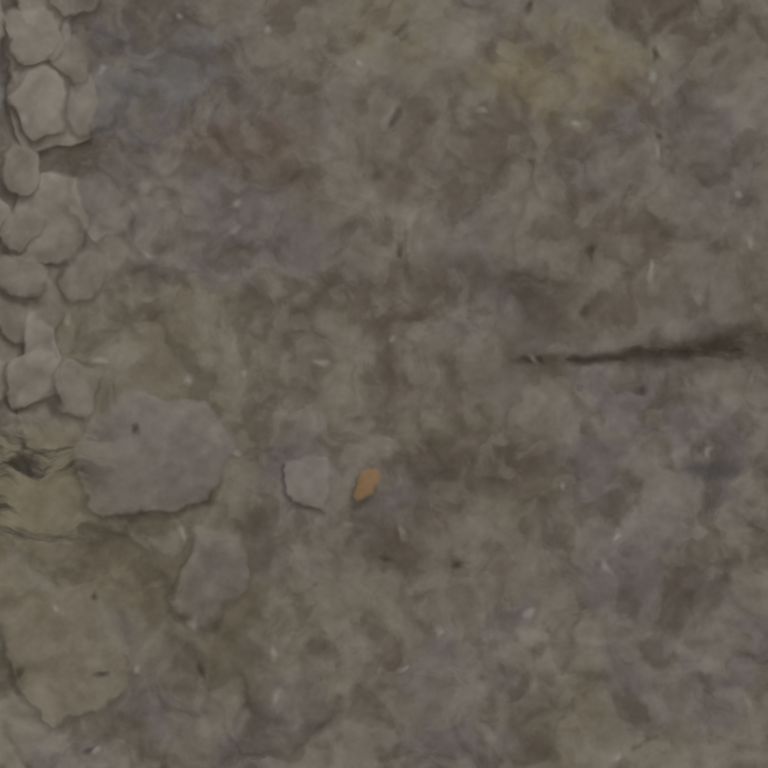
Write a Shadertoy shader that draws this texture.

```glsl
const vec3 EARTH = vec3(0.414, 0.384, 0.347);
const vec3 UMBER = vec3(0.318, 0.286, 0.248);
const vec3 MAUVE = vec3(0.388, 0.362, 0.350);
const vec3 OLIVE = vec3(0.432, 0.402, 0.330);
const vec3 PALE = vec3(0.465, 0.440, 0.402);
const vec3 SLATE = vec3(0.350, 0.345, 0.350);
const vec3 RUST = vec3(0.340, 0.280, 0.240);
const vec3 OCHRE = vec3(0.455, 0.405, 0.285);
const vec3 CREVICE = vec3(0.205, 0.185, 0.160);
const vec3 CHALK = vec3(0.57, 0.56, 0.54);
const vec3 CLAY = vec3(0.50, 0.39, 0.28);
const float EDGE = 0.004;
const float GRAIN = 0.07;
const vec2 SHADOW = vec2(0.004, 0.008);

float hash(vec2 p) {
    vec3 q = fract(p.xyx * 0.1031);
    q += dot(q, q.yzx + 33.33);
    return fract((q.x + q.y) * q.z);
}

float noise(vec2 p) {
    vec2 i = floor(p), f = fract(p);
    f = f * f * (3.0 - 2.0 * f);
    return mix(mix(hash(i), hash(i + vec2(1, 0)), f.x),
               mix(hash(i + vec2(0, 1)), hash(i + vec2(1, 1)), f.x), f.y);
}

float fbm(vec2 p) {
    float sum = 0.0, amp = 0.53;
    for (int i = 0; i < 4; i++) {
        sum += amp * noise(p);
        p = mat2(1.6, 1.2, -1.2, 1.6) * p + 17.3;
        amp *= 0.5;
    }
    return sum;
}

// Noise cut into soft islands
float islands(vec2 p, float level) {
    return smoothstep(level, level + 0.2, fbm(p));
}

// Ragged soft stain
vec3 stain(vec3 col, vec3 tone, float strength, vec2 p, vec2 radius) {
    float d = length(p / radius) + 1.3 * (fbm(p * 16.0 + radius * 90.0) - 0.5);
    return mix(col, tone, strength * smoothstep(1.1, 0.2, d));
}

// Relative distance to a rounded block
float blockDist(vec2 p, vec2 radius, float angle, float square) {
    float c = cos(angle), s = sin(angle);
    vec2 v = abs(mat2(c, -s, s, c) * p / radius);
    return mix(length(v), max(v.x, v.y) * 1.15, square) - 1.0;
}

// One stone with a crevice below it and a shaded rim
vec3 stone(vec3 col, vec2 p, vec2 radius, float angle, float square, vec3 tone, float strength) {
    float scale = min(radius.x, radius.y);
    float d = blockDist(p, radius, angle, square) * scale;
    float dShadow = blockDist(p + SHADOW, radius, angle, square) * scale;
    float body = smoothstep(EDGE, -EDGE, d);
    float shade = smoothstep(0.009, -0.006, dShadow) * (1.0 - body);
    float rim = smoothstep(-0.6 * scale, 0.0, d);
    float light = dot(p / (length(p) + 0.001), vec2(0.25, 0.95));
    col = mix(col, CREVICE, shade * strength * 0.7);
    return mix(col, tone + rim * light * 0.04 * strength, body * min(1.0, strength + 0.05));
}

// Stones over a jittered grid, crowded towards the left
vec3 scatterStones(vec3 col, vec2 p, float size, float seed) {
    for (int i = 0; i < 9; i++) {
        vec2 id = floor(p / size) + vec2(i % 3 - 1, 1 - i / 3);
        vec2 key = id + seed + 40.0;
        float a = hash(key), b = hash(key + 7.7);
        vec2 centre = (id + 0.2 + 0.6 * vec2(a, b)) * size;
        float bank = smoothstep(0.16, 0.07, centre.x) * smoothstep(0.36, 0.46, centre.y);
        float chance = mix(0.1, 0.6, smoothstep(0.55, 0.12, centre.x));
        if (hash(key + 19.1) > max(chance, bank)) continue;
        vec2 radius = size * mix(vec2(0.32, 0.36), vec2(0.50, 0.58), vec2(b, a));
        vec3 tone = mix(col, PALE + 0.05 * (a - 0.5), 0.2 + 0.7 * bank);
        tone += 0.06 * (fbm(p * 35.0 + a * 9.0) - 0.5);
        col = stone(col, p - centre, radius, (a - 0.5) * 1.6, b * 0.7, tone, mix(0.25, 0.9, bank));
    }
    return col;
}

// Sparse small flecks, each inside its own cell
float flecks(vec2 p, float size, float radius, float share, float seed) {
    vec2 id = floor(p / size) + seed;
    vec2 jitter = 0.25 + 0.5 * vec2(hash(id + 3.1), hash(id + 8.9));
    vec2 v = (fract(p / size) - jitter) * size;
    v.y *= mix(0.5, 1.2, hash(id + 5.0));
    return step(hash(id), share) * smoothstep(radius, 0.0, length(v));
}

void mainImage(out vec4 fragColor, in vec2 fragCoord) {
    vec2 p = fragCoord / iResolution.y;
    vec2 warp = vec2(fbm(p * 18.0), fbm(p * 18.0 + 31.0)) - 0.5;
    vec2 q = p + warp * 0.045;

    // Mottled ground
    vec3 col = mix(EARTH, MAUVE, islands(q * 6.0 + 3.0, 0.4));
    col = mix(col, OLIVE, 0.7 * islands(q * 4.0 + 50.0, 0.47));
    col = mix(col, UMBER, 0.7 * islands(q * 10.0 + 9.0, 0.5));
    col = mix(col, PALE, 0.7 * islands(q * 13.0 + 70.0, 0.48));

    // Broad stains
    col = stain(col, EARTH, 0.7, p - vec2(0.86, 0.68), vec2(0.26, 0.2));
    col = stain(col, SLATE, 0.65, p - vec2(0.15, 0.91), vec2(0.28, 0.12));
    col = stain(col, RUST, 0.7, p - vec2(0.3, 0.81), vec2(0.11, 0.07));
    col = stain(col, OCHRE, 0.5, p - vec2(0.73, 0.91), vec2(0.12, 0.1));
    col = stain(col, UMBER, 0.7, p - vec2(0.59, 0.64), vec2(0.09, 0.05));
    col = stain(col, UMBER, 0.75, p - vec2(0.62, 0.39), vec2(0.19, 0.06));
    col = stain(col, OLIVE * 0.9, 0.5, p - vec2(0.24, 0.2), vec2(0.32, 0.22));

    // Small blotches
    col = mix(col, UMBER, 0.5 * islands(q * 27.0 + 20.0, 0.5));
    col = mix(col, PALE, 0.4 * islands(q * 33.0 + 41.0, 0.5));

    // Loose stones, then ledge, chips, slab and pebble
    col = scatterStones(col, q, 0.13, 5.0);
    col = scatterStones(col, q, 0.075, 61.0);
    vec3 face = mix(MAUVE, PALE, 0.9 * fbm(p * 22.0));
    col = stone(col, q - vec2(0.2, 0.41), vec2(0.105, 0.075), 0.15, 0.4, face, 0.85);
    col = stone(col, q - vec2(0.275, 0.25), vec2(0.045, 0.06), -0.3, 0.3, face, 0.65);
    col = stone(col, q - vec2(0.4, 0.365), vec2(0.028, 0.032), 0.1, 0.9, face + 0.03, 0.8);
    col = stone(col, q - vec2(0.09, 0.15), vec2(0.075, 0.085), 0.35, 0.8, mix(OLIVE, PALE, 0.3), 0.5);
    col = stone(col, q - vec2(0.48, 0.365), vec2(0.012), 0.0, 0.2, CLAY, 0.8);

    // Layered crags
    float crag = smoothstep(0.17, 0.06, p.x) * smoothstep(0.1, 0.05, abs(p.y - 0.37));
    float strata = islands(q * vec2(14, 48) + 4.0, 0.32);
    col = mix(col, mix(CREVICE, OLIVE + 0.02, strata), crag * 0.7);

    // Dark seam widening to the right, smudge below
    float seam = abs(p.y - 0.527 - 0.08 * (p.x - 0.66) + 0.028 * warp.y);
    float reach = smoothstep(0.64, 0.72, p.x);
    float width = mix(0.01, 0.034, smoothstep(0.7, 1.0, p.x));
    float broken = islands(p * vec2(26, 50) + 12.0, 0.38);
    col = mix(col, UMBER * 0.9, 0.7 * reach * smoothstep(width * 1.4, 0.0, seam));
    col = mix(col, CREVICE, 0.75 * reach * broken * smoothstep(width, 0.0, seam));
    col = stain(col, SLATE * 0.75, 0.7, p - vec2(0.92, 0.39), vec2(0.055, 0.018));

    // Chalk, pits and fine mottling
    col = mix(col, CHALK, 0.5 * flecks(q, 0.055, 0.009, 0.12, 11.0));
    col = mix(col, CREVICE, 0.6 * flecks(q, 0.08, 0.01, 0.08, 37.0));
    col += GRAIN * (fbm(p * 75.0) + fbm(q * 40.0 + 80.0) - 1.0);
    fragColor = vec4(col, 1.0);
}
```
